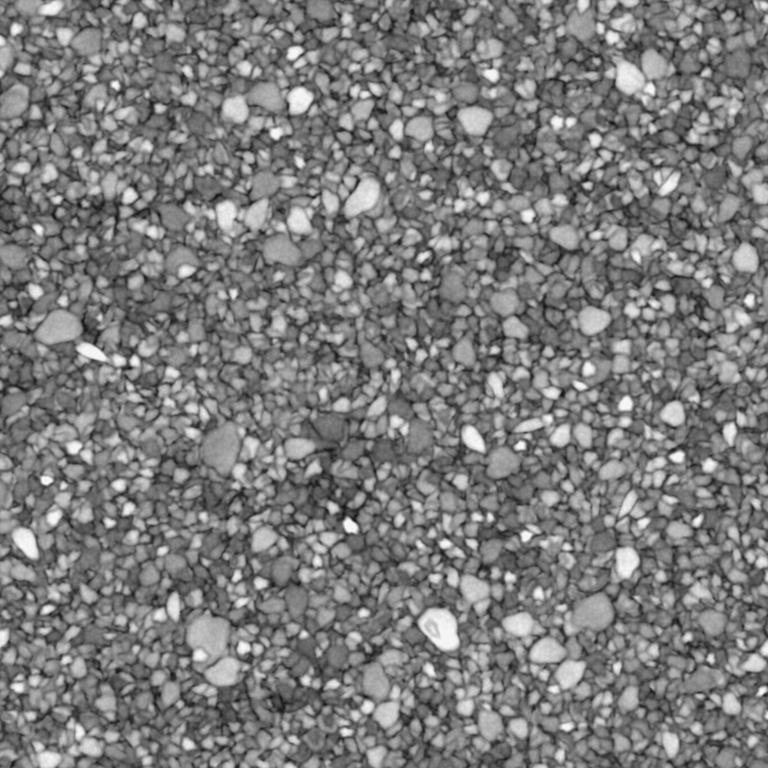
A WebGL 1 fragment shader for this texture:

```glsl
precision highp float;
uniform vec2 u_resolution;

vec4 hash4(vec2 p) {
  vec4 q = vec4(dot(p, vec2(127.1, 311.7)), dot(p, vec2(269.5, 183.3)),
                dot(p, vec2(419.2, 371.9)), dot(p, vec2(97.3, 157.1)));
  return fract(sin(q) * 43758.547);
}

mat2 rotation(float angle) {
  float c = cos(angle), s = sin(angle);
  return mat2(c, s, -s, c);
}

// Distance to the nearest scattered point, in cells
float cellular(vec2 p) {
  vec2 base = floor(p);
  float nearest = 2.0;
  for (int j = -1; j <= 1; j++)
    for (int i = -1; i <= 1; i++) {
      vec2 id = base + vec2(float(i), float(j));
      nearest = min(nearest, length(id + hash4(id).xy - p));
    }
  return nearest;
}

// Lays one size of grains, each with a soft contact shadow, over the tone below
float layGrains(float tone, vec2 uv, float cells, float density, float size,
                float stretch, vec2 toneRange) {
  vec2 p = rotation(cells) * uv * cells + cells * 0.37;
  vec2 base = floor(p);
  for (int j = -1; j <= 1; j++)
    for (int i = -1; i <= 1; i++) {
      vec2 id = base + vec2(float(i), float(j));
      vec4 place = hash4(id + cells);
      vec4 look = hash4(id + cells + 31.7);
      if (place.z > density) continue;

      // Irregular rounded outline
      vec2 q = p - id - 0.5 - (place.xy - 0.5) * 0.9;
      q = rotation(place.w * 6.283) * q;
      float aspect = mix(1.0, stretch, look.x);
      q *= vec2(1.0 / aspect, aspect);
      float a = atan(q.y, q.x);
      float outline = 1.0 + 0.09 * sin(2.0 * a + look.y * 6.283)
                    + 0.10 * sin(3.0 * a + look.z * 17.0)
                    + 0.05 * sin(5.0 * a + look.w * 29.0);
      float radius = size * mix(0.72, 1.2, look.y);
      float d = (length(q) / outline - radius) / cells;

      // Body tone with a rare bright tail, darker towards the rim
      float body = mix(toneRange.x, toneRange.y, look.z) + 0.2 * pow(look.w, 10.0);
      body *= mix(0.86, 1.04, smoothstep(0.0, 0.007, -d));
      tone *= 1.0 - 0.24 * smoothstep(0.007, 0.0, d);
      tone = mix(tone, body, smoothstep(0.003, -0.003, d));
    }
  return tone;
}

void main() {
  vec2 uv = gl_FragCoord.xy / u_resolution;

  // Packed bed, fine to coarse
  float tone = 0.3;
  tone = layGrains(tone, uv, 76.0, 1.00, 0.50, 1.25, vec2(0.35, 0.71));
  tone = layGrains(tone, uv, 57.0, 0.90, 0.48, 1.30, vec2(0.36, 0.74));
  tone = layGrains(tone, uv, 45.0, 0.72, 0.45, 1.35, vec2(0.36, 0.77));
  tone = layGrains(tone, uv, 33.0, 0.32, 0.42, 1.35, vec2(0.37, 0.76));
  tone = layGrains(tone, uv, 65.0, 0.34, 0.46, 1.35, vec2(0.36, 0.80));

  // Loose pebbles, bright chips and slivers on top
  tone = layGrains(tone, uv, 22.0, 0.11, 0.38, 1.30, vec2(0.40, 0.78));
  tone = layGrains(tone, uv, 15.0, 0.04, 0.38, 1.35, vec2(0.42, 0.82));
  tone = layGrains(tone, uv, 46.0, 0.03, 0.38, 1.30, vec2(0.80, 0.92));
  tone = layGrains(tone, uv, 24.0, 0.02, 0.36, 1.55, vec2(0.70, 0.84));

  // Mineral mottling, then damp patches and slow drift of light
  tone += 0.07 * (0.5 - cellular(uv * 170.0)) + 0.06 * (0.5 - cellular(uv * 90.0 + 7.0));
  tone += 0.13 * (0.5 - cellular(uv * 26.0 + 3.0)) + 0.1 * (0.5 - cellular(uv * 11.0 + 5.0));
  tone += 0.015 * sin(uv.x * 9.0 + 2.0 * sin(uv.y * 7.0));
  gl_FragColor = vec4(vec3(clamp(tone + 0.01, 0.1, 0.96)), 1.0);
}
```
